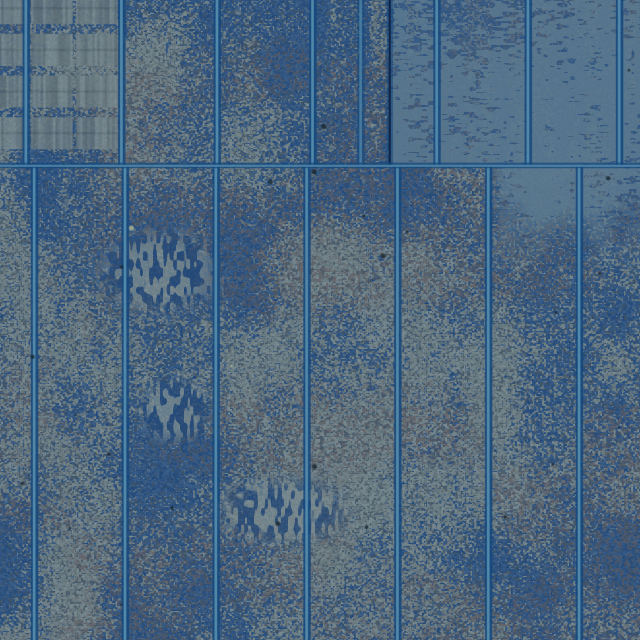
Give the GLSL for this texture, as a WebGL 1 fragment shader.

```glsl
precision highp float;
// Weathered blue microchip die: grainy logic columns split by paired bus lines, with memory blocks.
uniform vec2 u_resolution;

const vec3 DEEP_BLUE  = vec3(0.13, 0.28, 0.47);
const vec3 MID_BLUE   = vec3(0.24, 0.38, 0.54);
const vec3 SLATE      = vec3(0.37, 0.43, 0.46);
const vec3 PALE_GREY  = vec3(0.48, 0.55, 0.57);
const vec3 DARK_FLECK = vec3(0.25, 0.32, 0.39);
const vec3 BROWN      = vec3(0.37, 0.35, 0.37);
const vec3 TEAL       = vec3(0.35, 0.47, 0.56);
const vec3 LINE_LIGHT = vec3(0.34, 0.56, 0.68);
const vec3 LINE_DARK  = vec3(0.08, 0.28, 0.49);
const vec3 SEAM_DARK  = vec3(0.06, 0.14, 0.28);

// Column lines as (first position, spacing).
const vec2 LOWER_LINES = vec2(0.0534, 0.1419);
const vec2 LEFT_LINES  = vec2(0.0404, 0.1493);
const vec2 RIGHT_LINES = vec2(0.6823, 0.1426);
const float EXTRA_LINE = 0.5635;
const float SEAM_X = 0.609;
const float SPLIT_Y = 0.741;
const float CORE_HALF = 0.0021;
const float FLANK_HALF = 0.0058;
const vec2 BLOCK_ORIGIN = vec2(0.0810, 0.9220);
const vec2 BLOCK_PITCH  = vec2(0.0703, 0.0651);
const vec2 BLOCK_HALF   = vec2(0.0325, 0.0250);
const vec2 GRAIN = vec2(330.0, 384.0);
const float SPECK_CELLS = 13.0;

float hash(vec2 p) {
  vec3 q = fract(vec3(p.xyx) * 0.1031);
  q += dot(q, q.yzx + 33.33);
  return fract((q.x + q.y) * q.z);
}

float noise(vec2 p) {
  vec2 i = floor(p), f = fract(p);
  f = f * f * (3.0 - 2.0 * f);
  vec2 e = vec2(1.0, 0.0);
  return mix(mix(hash(i), hash(i + e), f.x),
             mix(hash(i + e.yx), hash(i + e.xx), f.x), f.y);
}

float fbm(vec2 p) {
  float sum = 0.0, amp = 0.53;
  for (int i = 0; i < 4; i++) {
    sum += amp * noise(p);
    p = p * 2.03 + 17.7;
    amp *= 0.5;
  }
  return sum;
}

float band(float d, float halfWidth, float aa) {
  return 1.0 - smoothstep(halfWidth - aa, halfWidth + aa, abs(d));
}

// Signed offset to the nearest line of a regular set.
float lineOffset(float x, vec2 lines) {
  return (fract((x - lines.x) / lines.y + 0.5) - 0.5) * lines.y;
}

// Soft elliptical region.
float region(vec2 p, vec2 center, vec2 radius) {
  return 1.0 - smoothstep(0.5, 1.2, length((p - center) / radius));
}

vec3 busLine(vec3 base, float d, float aa, float strength) {
  vec3 c = mix(base, LINE_DARK, 0.85 * band(d - 0.0006, FLANK_HALF, aa) * strength);
  return mix(c, LINE_LIGHT, 0.9 * band(d, CORE_HALF, aa) * strength);
}

// Fine speckle whose blue and grey shares follow a cloudy density.
vec3 grainField(vec2 uv, float density) {
  float g = noise(uv * GRAIN);
  vec3 blue = mix(DEEP_BLUE, MID_BLUE, noise(uv * GRAIN + 71.3));
  vec3 grey = mix(SLATE, PALE_GREY, noise(uv * GRAIN + 143.9));
  vec3 c = mix(blue, grey, smoothstep(0.30, 0.70, g + density));
  float rust = smoothstep(0.45, 0.65, fbm(uv * vec2(5.0, 9.0) + 31.0));
  c = mix(c, BROWN, 0.6 * rust * smoothstep(0.5, 0.7, noise(uv * GRAIN * 0.8 + 211.0)));
  return mix(c, DARK_FLECK, 0.7 * smoothstep(0.62, 0.82, noise(uv * GRAIN * 0.9 + 307.0)));
}

void main() {
  vec2 uv = gl_FragCoord.xy / u_resolution;
  float aa = 0.8 / min(u_resolution.x, u_resolution.y);
  float upper = smoothstep(SPLIT_Y - aa, SPLIT_Y + aa, uv.y);
  float right = smoothstep(SEAM_X - aa, SEAM_X + aa, uv.x);

  // Cloudy logic, streaked vertically beside the seam.
  float density = 1.9 * (fbm(uv * vec2(7.5, 6.5) + 4.2) - 0.5);
  float streak = noise(vec2(uv.x * 75.0, uv.y * 3.0));
  float nearSeam = upper * smoothstep(0.48, 0.50, uv.x);
  density = mix(density, 0.7 * streak - 0.5, 0.7 * nearSeam);
  vec3 color = grainField(uv, density);

  // Patches of short vertical dashes.
  float maze = max(region(uv, vec2(0.25, 0.575), vec2(0.10, 0.07)),
               max(region(uv, vec2(0.275, 0.36), vec2(0.06, 0.055)),
                   region(uv, vec2(0.44, 0.20), vec2(0.11, 0.055))));
  float dash = smoothstep(0.42, 0.58, noise(uv * vec2(190.0, 75.0)));
  color = mix(color, mix(DEEP_BLUE, PALE_GREY, dash), 0.75 * maze);

  // Flat teal filler broken by horizontal dashes, spilling below the split.
  float spill = smoothstep(0.75, 0.80, uv.x) * smoothstep(0.54, 0.70, uv.y + 0.2 * density);
  float filler = max(upper * right, spill * (1.0 - upper));
  float wear = fbm(uv * vec2(11.0, 6.0) + 53.0) + 0.25 * (streak - 0.5);
  float cut = smoothstep(0.50, 0.62, noise(uv * vec2(95.0, 290.0)) + 1.4 * (wear - 0.48));
  color = mix(color, mix(TEAL, mix(color, MID_BLUE, 0.45), cut), 0.9 * filler);

  // Memory blocks with fine vertical wiring.
  vec2 cell = (fract((uv - BLOCK_ORIGIN) / BLOCK_PITCH + 0.5) - 0.5) * BLOCK_PITCH;
  float block = band(cell.x, BLOCK_HALF.x, aa) * band(cell.y, BLOCK_HALF.y, aa);
  block *= upper * (1.0 - smoothstep(0.184, 0.188, uv.x)) * step(0.762, uv.y);
  float wire = noise(vec2(uv.x * 260.0, floor((uv.y - BLOCK_ORIGIN.y) / BLOCK_PITCH.y + 0.5)));
  vec3 wiring = mix(SLATE, PALE_GREY, wire) - 0.05 * band(cell.y, 0.002, aa);
  color = mix(color, wiring, 0.85 * block);

  // Bus lines and the dark seam.
  color = busLine(color, lineOffset(uv.x, LOWER_LINES), aa, 1.0 - upper);
  color = busLine(color, lineOffset(uv.x, LEFT_LINES), aa, upper * (1.0 - right));
  color = busLine(color, lineOffset(uv.x, RIGHT_LINES), aa, upper * right);
  color = busLine(color, uv.x - EXTRA_LINE, aa, 0.75 * upper);
  color = mix(color, LINE_DARK, 0.6 * upper * band(uv.x - SEAM_X, 0.005, aa));
  color = mix(color, SEAM_DARK, upper * band(uv.x - SEAM_X, 0.0016, aa));
  color = busLine(color, (uv.y - SPLIT_Y) * 1.3, aa, 0.85);

  // Sparse dust, mostly dark with a few bright grains.
  vec2 id = floor(uv * SPECK_CELLS);
  vec2 dustPos = (id + 0.15 + 0.7 * vec2(hash(id + 5.0), hash(id + 9.0))) / SPECK_CELLS;
  float dust = band(length(uv - dustPos), 0.0012 + 0.003 * hash(id + 27.0), 1.5 * aa);
  vec3 dustColor = mix(vec3(0.10, 0.15, 0.18), vec3(0.68, 0.72, 0.60), step(0.8, hash(id + 41.0)));
  color = mix(color, dustColor, 0.8 * dust * step(0.85, hash(id + 63.0)));

  gl_FragColor = vec4(color, 1.0);
}
```
